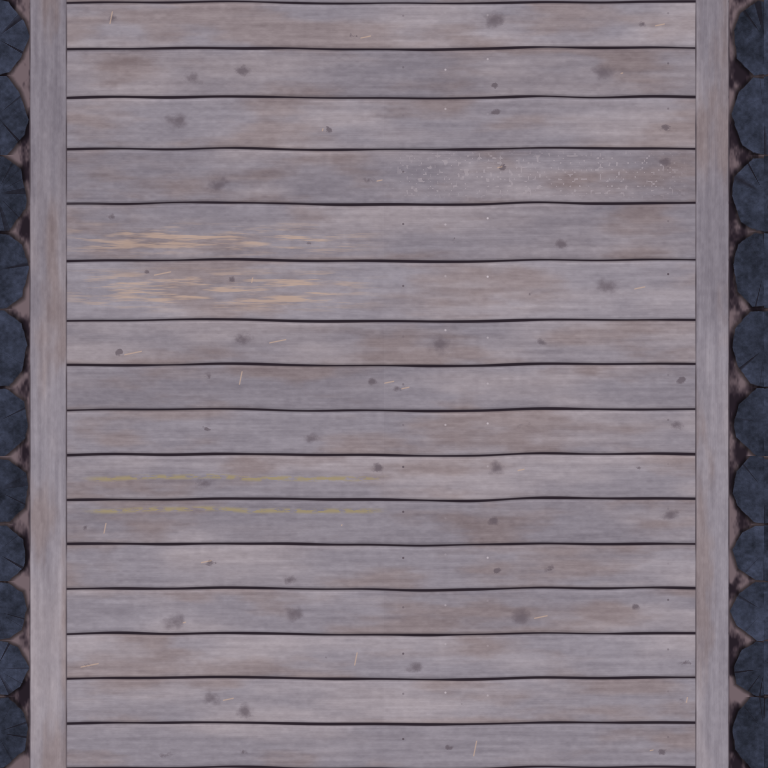
Give the GLSL for this texture, as a Shadertoy shader.

```glsl
// Weathered grey plank wall: sixteen boards between two posts, dark log ends at the sides.
const vec3 GREY = vec3(0.54, 0.512, 0.55);
const vec3 PALE = vec3(0.62, 0.58, 0.605);
const vec3 BROWN = vec3(0.53, 0.47, 0.475);
const vec3 PEACH = vec3(0.76, 0.65, 0.58);
const vec3 YELLOW = vec3(0.62, 0.56, 0.42);
const vec3 KNOT = vec3(0.36, 0.32, 0.35);
const vec3 GAP = vec3(0.15, 0.12, 0.15);
const vec3 LOG = vec3(0.185, 0.2, 0.255);

float hash(vec2 p) { return fract(sin(dot(p, vec2(127.1, 311.7))) * 43758.5453); }

float noise(vec2 p) {
    vec2 i = floor(p), f = fract(p);
    f = f * f * (3.0 - 2.0 * f);
    return mix(mix(hash(i), hash(i + vec2(1, 0)), f.x),
               mix(hash(i + vec2(0, 1)), hash(i + vec2(1, 1)), f.x), f.y);
}

float fbm(vec2 p) {
    float sum = 0.0, amp = 0.533;
    for (int i = 0; i < 4; i++) {
        sum += amp * noise(p);
        p = p * 2.03 + 7.1;
        amp *= 0.5;
    }
    return sum;
}

// Coverage of a shape of half width w at distance d
float cover(float d, float w, float px) { return 1.0 - smoothstep(w - px, w + px, d); }

// Soft window between a and b
float window(float x, float a, float b, float s) {
    return smoothstep(a - s, a + s, x) * (1.0 - smoothstep(b - s, b + s, x));
}

// Seam k from the top: six widening boards, then ten even ones
float seamAt(float k) {
    return k < 6.0 ? 0.003 + 0.0585 * k + 0.00175 * k * k : 0.417 + 0.0583 * (k - 6.0);
}

// Boundary k of the eleven log ends, from the top
float logEdge(float k) {
    float s = sin(3.14159 * k / 11.0);
    return k / 11.0 + 0.055 * s * s + 0.014 * (hash(vec2(k, 4.0)) - 0.5) * step(0.01, s);
}

// Planed wood with its grain along p.x
vec3 wood(vec2 p, float seed) {
    vec2 o = vec2(seed * 17.3, seed * 5.7);
    vec3 col = mix(GREY, PALE, smoothstep(0.4, 0.76, fbm(p * vec2(5.0, 17.0) + o)));
    col = mix(col, BROWN, 0.7 * smoothstep(0.45, 0.75, fbm(p * vec2(9.0, 30.0) + o + 31.0)));
    col += 0.1 * (fbm(p * vec2(14.0, 190.0) + o) - 0.5) + 0.07 * (fbm(p * vec2(130.0, 220.0) + o) - 0.5);
    return col + 0.035 * (hash(o) - 0.5) + 0.025 * (hash(o + step(0.5, p.x)) - 0.5);
}

// Knots, scratches and nail heads on one board of height h
vec3 addMarks(vec3 col, vec2 p, float top, float h, float id, float px) {
    for (float i = 0.0; i < 4.0; i++) {
        vec2 s = vec2(id + 3.0, i * 7.0 + 1.0);
        vec2 q = p - vec2(0.1 + 0.2 * (i + hash(s)), top + h * (0.2 + 0.6 * hash(s + 2.0)));
        float size = mix(0.002, 0.011, hash(s + 5.0) * hash(s + 6.0));
        float d = length(q * vec2(0.7, 1.0)) + 0.012 * (fbm(p * 110.0) - 0.5);
        col = mix(col, KNOT, 0.65 * (1.0 - smoothstep(0.0, 1.5 * size, d)));
        vec2 f = q - vec2(0.07, 0.004) * (hash(s + 9.0) - 0.3);
        f = hash(s + 8.0) < 0.5 ? f : f.yx;
        float scratch = cover(abs(f.y + 0.2 * f.x), 0.0008, px) * cover(abs(f.x), 0.012 * hash(s + 11.0), px);
        col = mix(col, PEACH, 0.7 * scratch * step(0.6, hash(s + 13.0)));
        vec2 nail = vec2(0.525 + 0.055 * i + 0.18 * step(2.5, i), top + h * (0.2 + 0.25 * hash(s + 15.0)));
        col = mix(col, mod(i, 3.0) < 0.5 ? KNOT : PALE + 0.15, hash(s + 17.0) * cover(length(p - nail), 0.0013, px));
    }
    return col;
}

// Worn paint: peach streaks, two yellow lines and a speckled patch
vec3 addWear(vec3 col, vec2 p) {
    float streak = smoothstep(0.42, 0.75, fbm(p * vec2(24.0, 230.0)));
    float zone = window(p.x, 0.1, 0.46, 0.06) * (window(p.y, 0.295, 0.328, 0.014) + window(p.y, 0.355, 0.4, 0.012));
    col = mix(col, PEACH, 0.7 * streak * zone);
    for (float i = 0.0; i < 2.0; i++) {
        float d = abs(p.y - 0.622 - 0.042 * i - 0.004 * (noise(p.xx * 15.0) - 0.5));
        float line = (1.0 - smoothstep(0.0, 0.005, d)) * window(p.x, 0.12, 0.49, 0.02);
        col = mix(col, YELLOW, 0.8 * line * smoothstep(0.3, 0.6, fbm(p * vec2(110.0, 300.0))));
    }
    float speck = smoothstep(0.7, 0.9, noise(p * 330.0));
    return mix(col, PALE + 0.04, 0.6 * speck * window(p.x, 0.52, 0.88, 0.03) * window(p.y, 0.2, 0.255, 0.008));
}

// Faceted log ends, wrapping across the left and right borders
vec3 logEnds(vec2 p, float px) {
    float dx = fract(p.x + 0.505) - 0.5, id = 0.0, r = 0.0;
    for (float k = 1.0; k < 11.0; k++) if (p.y > logEdge(k)) id = k;
    float a = logEdge(id), b = logEdge(id + 1.0), seed = id + 20.0 * step(0.0, dx);
    vec2 q = vec2(abs(dx) / 0.041, (p.y - 0.5 * (a + b)) / (0.5 * (b - a)));
    for (float i = 0.0; i < 6.0; i++) {
        float t = -1.57 + 0.628 * i + 0.4 * (hash(vec2(seed, i)) - 0.5);
        r = max(r, dot(q, vec2(cos(t), sin(t))) / (0.93 + 0.1 * hash(vec2(i, seed))));
    }
    r += 0.07 * (fbm(p * 90.0) - 0.5);
    float crack = smoothstep(0.78, 0.95, noise(vec2(atan(q.y, q.x) * 7.0, seed * 9.1)));
    vec3 face = LOG * (0.45 + 0.75 * fbm(p * 45.0 + seed) + 0.5 * fbm(p * 210.0) + 0.2 * (hash(vec2(seed, 3.0)) - 0.5));
    face = mix(face, GAP * 0.6, 0.6 * crack * smoothstep(0.1, 0.5, r));
    vec3 back = mix(GAP, vec3(0.44, 0.38, 0.4), smoothstep(0.3, 0.6, fbm(p * vec2(60.0, 30.0))));
    back *= 0.5 + 0.5 * smoothstep(0.98, 1.15, r);
    return mix(back, face, cover(r, 0.98, px * 25.0));
}

void mainImage(out vec4 fragColor, in vec2 fragCoord) {
    vec2 p = vec2(fragCoord.x, iResolution.y - fragCoord.y) / iResolution.xy;
    float px = 0.8 / iResolution.y, id = -1.0, seam = 1.0;
    // Boards and their wavering, uneven seams
    float y = p.y + 0.003 * (noise(p.xx * 7.0) - 0.5);
    for (float k = 0.0; k < 17.0; k++) {
        if (y > seamAt(k)) id = k;
        float d = y - seamAt(k) + 0.002 * (noise(vec2(p.x * 13.0, k * 5.3)) - 0.5);
        if (abs(d) < abs(seam)) seam = d;
    }
    float top = seamAt(id), h = seamAt(id + 1.0) - top;
    vec3 col = addWear(addMarks(wood(p, mod(id + 16.0, 16.0) + 1.0), p, top, h, id, px), p);
    col *= 1.0 - 0.17 * (1.0 - smoothstep(0.001, 0.005, abs(seam))) + 0.06 * window(seam, 0.002, 0.005, 0.001);
    float width = 0.0008 + 0.001 * noise(vec2(p.x * 18.0, floor(p.y * 17.0 + 0.5)));
    col = mix(col, GAP, 0.93 * cover(abs(seam), width, px));
    // Posts, browner above their joint
    float side = step(0.5, p.x);
    vec3 post = wood(p.yx, 40.0 + side) + mix(-0.015, 0.025, smoothstep(0.4, 0.44, p.y));
    vec2 span = mix(vec2(0.039, 0.0865), vec2(0.906, 0.949), side);
    col = mix(col, post, window(p.x, span.x, span.y, px));
    // Log ends outside the posts, then the post edges
    col = mix(col, logEnds(p, px), 1.0 - window(p.x, 0.039, 0.949, px));
    float edge = min(abs(p.x - span.x), abs(p.x - span.y));
    col = mix(col, KNOT * 0.8, (0.3 + 0.6 * noise(p.yy * 30.0)) * cover(edge, 0.0009, px));
    fragColor = vec4(clamp(col, 0.0, 1.0), 1.0);
}
```
